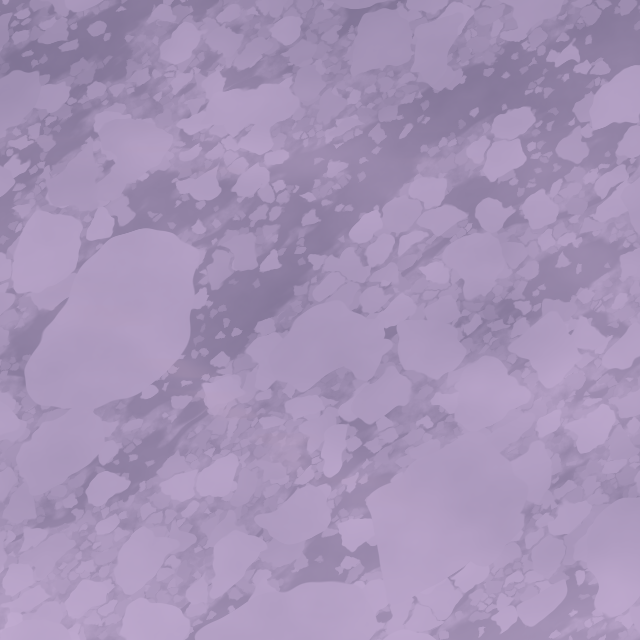
Write a Shadertoy shader that draws this texture.

```glsl
// Broken sea ice seen from above through thin lilac haze.
// Rounded Voronoi floes of five sizes are stacked over slush and dark leads,
// all drawn out along one drift direction, then lit by soft veils of cloud.

const vec3 WATER = vec3(0.508, 0.458, 0.588);
const vec3 ICE   = vec3(0.660, 0.592, 0.732);
const vec3 GLOW  = vec3(0.118, 0.098, 0.104);
const vec3 BLUSH = vec3(0.720, 0.610, 0.710);
const float DRIFT_ANGLE = 0.62;

float hash(vec2 p) {
    return fract(sin(dot(p, vec2(127.1, 311.7))) * 43758.5453);
}

vec2 hash2(vec2 p) {
    return vec2(hash(p), hash(p + 57.3));
}

float noise(vec2 p) {
    vec2 i = floor(p), f = fract(p);
    f = f * f * (3.0 - 2.0 * f);
    float low  = mix(hash(i), hash(i + vec2(1, 0)), f.x);
    float high = mix(hash(i + vec2(0, 1)), hash(i + vec2(1, 1)), f.x);
    return mix(low, high, f.y);
}

float fbm(vec2 p) {
    float sum = 0.0, amp = 0.5;
    for (int i = 0; i < 5; i++) {
        sum += amp * noise(p);
        p = mat2(1.6, 1.2, -1.2, 1.6) * p + 7.1;
        amp *= 0.5;
    }
    return sum;
}

float smoothMin(float a, float b, float k) {
    float h = max(k - abs(a - b), 0.0) / k;
    return min(a, b) - 0.25 * h * h * k;
}

// Rotate so that x runs along the drift, and stretch along it.
vec2 driftSpace(vec2 p, float angle) {
    float c = cos(angle), s = sin(angle);
    return mat2(c, -s, s, c) * p * vec2(0.82, 1.15);
}

// 0 in packed ice, 1 in open leads: ragged pools and thin channels.
float openWater(vec2 a) {
    float pools = smoothstep(0.54, 0.60, fbm(a * vec2(5.0, 10.5) + 3.7));
    float ridge = abs(fbm(a * vec2(2.6, 5.0) + 21.0) - 0.48);
    return max(pools, 1.0 - smoothstep(0.010, 0.026, ridge));
}

vec2 cellPoint(vec2 id, float seed) {
    return id + 0.1 + 0.8 * hash2(id + seed);
}

// One size of floes: x = coverage, y = random tone of the floe.
vec2 floes(vec2 a, float scale, float cover, float avoidance, float seed) {
    vec2 q = a * scale;
    vec2 bend = vec2(noise(q * 1.9 + seed), noise(q * 1.9 + seed + 40.0));
    vec2 chips = vec2(noise(q * 7.0 + seed), noise(q * 7.0 + seed + 20.0));
    q += 0.34 * (bend - 0.5) + 0.09 * (chips - 0.5);

    vec2 base = floor(q), id = base, centre = q;
    float nearest = 9.0;
    for (int y = -1; y <= 1; y++)
    for (int x = -1; x <= 1; x++) {
        vec2 cell = base + vec2(x, y);
        vec2 point = cellPoint(cell, seed);
        float d = dot(point - q, point - q);
        if (d < nearest) { nearest = d; id = cell; centre = point; }
    }

    // Distance to the cell borders, with blunted corners.
    float edge = 1.0;
    for (int y = -2; y <= 2; y++)
    for (int x = -2; x <= 2; x++) {
        if (x == 0 && y == 0) continue;
        vec2 other = cellPoint(id + vec2(x, y), seed);
        float d = dot(0.5 * (centre + other) - q, normalize(other - centre));
        edge = smoothMin(edge, d, 0.13);
    }

    float chance = cover - avoidance * openWater(centre / scale);
    float present = step(hash(id + seed + 11.0), chance);
    float gap = mix(0.015, 0.13, hash(id + seed + 23.0));
    float soft = 0.0014 * scale;
    return vec2(present * smoothstep(gap - soft, gap + soft, edge),
                hash(id + seed + 31.0));
}

// Lay a floe layer over the ice brightness below it.
float addFloes(float ice, vec2 layer, float darkest, float lightest) {
    return mix(ice, mix(darkest, lightest, layer.y), layer.x);
}

// Soft ridge of cloud along a wavering line through a point.
float cloudBand(vec2 p, vec2 through, float slope, float width) {
    float wave = 0.10 * (fbm(p * 4.0 + through * 9.0) - 0.5);
    float d = (p.y - through.y - slope * (p.x - through.x) + wave) / width;
    float reach = (p.x - through.x) / 0.28;
    return exp(-d * d - reach * reach);
}

void mainImage(out vec4 fragColor, in vec2 fragCoord) {
    vec2 p = fragCoord / iResolution.y;
    vec2 a = driftSpace(p, DRIFT_ANGLE);

    // Slush and leads, then floes from crumbs to large plates.
    float slush = 0.50 + 1.0 * (fbm(a * 60.0) - 0.5);
    float ice = mix(slush, 0.08, 0.9 * openWater(a));
    ice = addFloes(ice, floes(a, 85.0, 0.52, 0.40, 3.0), 0.45, 0.88);
    ice = addFloes(ice, floes(a, 42.0, 0.48, 0.36, 17.0), 0.58, 0.98);
    ice = addFloes(ice, floes(a, 21.0, 0.46, 0.36, 29.0), 0.74, 1.06);
    ice = addFloes(ice, floes(a, 11.0, 0.40, 0.30, 43.0), 0.82, 1.08);
    ice = addFloes(ice, floes(a, 4.8, 0.27, 0.10, 71.0), 0.88, 1.04);
    ice += 0.16 * (fbm(a * 20.0 + 5.0) - 0.5);
    vec3 color = mix(WATER, ICE, ice);

    // Haze thickens to the lower left, with patches and bright bands.
    float upperBand = cloudBand(p, vec2(0.38, 0.77), -0.05, 0.035);
    float lowerBand = cloudBand(p, vec2(0.36, 0.36), -0.62, 0.040);
    float rightBand = cloudBand(p, vec2(0.88, 0.38), -0.25, 0.060);
    float veil = 0.28 + 0.50 * (0.5 - p.y) + 0.16 * (0.5 - p.x);
    veil += 1.15 * (fbm(p * vec2(3.0, 4.5) + 12.0) - 0.48);
    veil += 0.26 * upperBand + 0.18 * lowerBand + 0.28 * rightBand;
    veil = clamp(veil, -0.12, 0.75);
    color = mix(color, ICE, 0.28 * max(veil, 0.0)) + veil * GLOW;

    // Faint warm streaks inside the bands.
    float streak = smoothstep(0.55, 0.75, noise(p * vec2(9.0, 60.0)));
    color = mix(color, BLUSH, 0.18 * streak * (upperBand + lowerBand));

    fragColor = vec4(color, 1.0);
}
```
